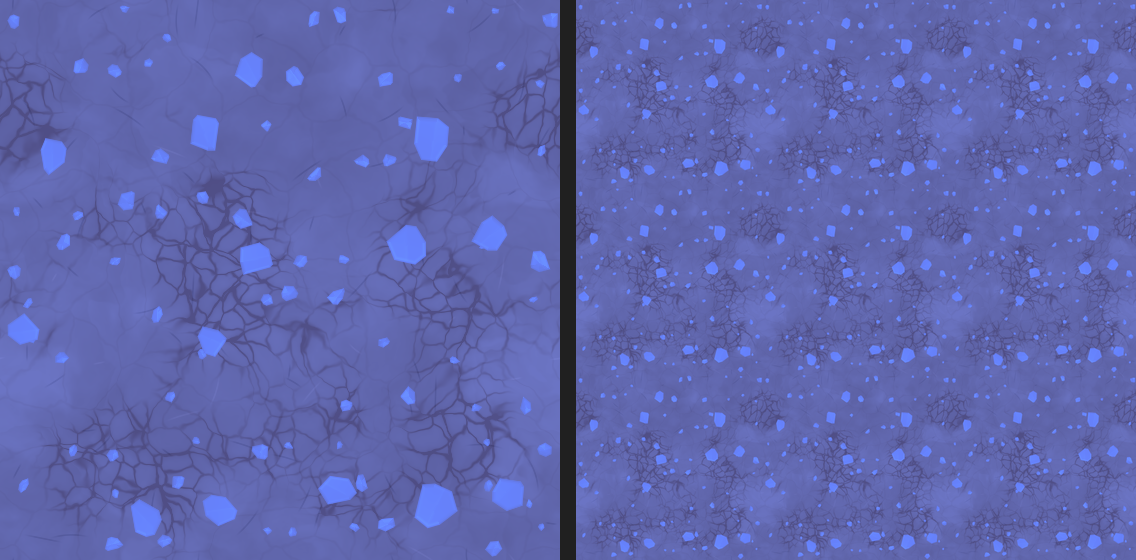
Left, the tile; right, the same tile 3 across and 3 down.
This texture map is drawn by a WebGL 1 fragment shader. Its source:

```glsl
precision highp float;
// Tiling slate-blue ground with fine veins, scratches and scattered bright faceted stones.
uniform vec2 u_resolution;

const vec3 GROUND_DARK  = vec3(0.340, 0.352, 0.595);
const vec3 GROUND_LIGHT = vec3(0.410, 0.443, 0.745);
const vec3 VEIN_COLOR   = vec3(0.290, 0.275, 0.475);
const vec3 STONE_SHADE  = vec3(0.390, 0.470, 0.890);
const vec3 STONE_BASE   = vec3(0.400, 0.510, 0.990);
const vec3 STONE_LIGHT  = vec3(0.415, 0.560, 1.000);
const float BIG_CELLS = 6.0;
const float BIG_CHANCE = 0.48;
const vec2 BIG_RADIUS = vec2(0.031, 0.052);
const float SMALL_CELLS = 12.0;
const float SMALL_CHANCE = 0.47;
const vec2 SMALL_RADIUS = vec2(0.008, 0.020);
const float SCRATCH_CELLS = 9.0;
const float VEIN_WIDTH = 0.0016;
const float TAU = 6.2831853;

float hash(vec2 p) { return fract(sin(dot(p, vec2(127.1, 311.7))) * 43758.5453); }
vec2 hash2(vec2 p) { return vec2(hash(p), hash(p + vec2(37.3, 71.9))); }
mat2 turn(float a) { return mat2(cos(a), -sin(a), sin(a), cos(a)); }

// Value noise that wraps after a whole number of cells
float noise(vec2 uv, float cells, float seed) {
  vec2 p = uv * cells, i = floor(p), f = fract(p);
  f = f * f * f * (f * (f * 6.0 - 15.0) + 10.0);
  vec2 a = mod(i, cells) + seed, b = mod(i + 1.0, cells) + seed;
  return mix(mix(hash(a), hash(vec2(b.x, a.y)), f.x),
             mix(hash(vec2(a.x, b.y)), hash(b), f.x), f.y);
}

float fbm(vec2 uv, float cells, float seed) {
  float sum = 0.0, weight = 0.5;
  for (int i = 0; i < 5; i++) {
    sum += weight * noise(uv, cells, seed + float(i) * 13.7);
    cells *= 2.0;
    weight *= 0.5;
  }
  return sum / 0.96875;
}

// Approximate canvas distance to the borders of wrapped Voronoi cells
float crackle(vec2 uv, float cells, float seed) {
  vec2 p = uv * cells, i = floor(p);
  float near1 = 9.0, near2 = 9.0;
  for (int y = -1; y <= 1; y++) for (int x = -1; x <= 1; x++) {
    vec2 c = i + vec2(float(x), float(y));
    float d = length(c + hash2(mod(c, cells) + seed) - p);
    near2 = min(near2, max(near1, d));
    near1 = min(near1, d);
  }
  return 0.5 * (near2 - near1) / cells;
}

// Convex stones on a jittered grid: x = coverage, y = facet tone
vec2 stones(vec2 uv, float cells, float chance, vec2 radii, float bevel, float seed, float px) {
  vec2 i = floor(uv * cells), result = vec2(0.0);
  for (int y = -1; y <= 1; y++) for (int x = -1; x <= 1; x++) {
    vec2 c = i + vec2(float(x), float(y)), id = mod(c, cells) + seed;
    if (hash(id + 5.3) > chance) continue;
    vec2 p = uv - (c + 0.18 + 0.64 * hash2(id)) / cells;
    float r = mix(radii.x, radii.y, pow(hash(id + 9.1), 1.3));
    p = turn(TAU * hash(id + 2.7)) * p / r;
    p.x *= mix(1.0, 1.55, hash(id + 4.9) * (0.5 + 0.5 * bevel));
    float d = -9.0, facet = 0.0;
    for (int k = 0; k < 7; k++) {
      vec2 h = hash2(id + float(k) * 3.17 + 11.0);
      float a = TAU * (float(k) + 0.85 * h.x) / 7.0;
      float side = dot(p, vec2(cos(a), sin(a))) - mix(0.62, 1.0, h.y);
      if (side > d) { d = side; facet = h.x - 0.5; }
    }
    float cover = 1.0 - smoothstep(-0.7 * px, 0.7 * px, d * r);
    float rim = smoothstep(-bevel, -0.4 * bevel, d);
    float split = smoothstep(-0.06, 0.06, p.x + 0.25 * p.y + 0.2 * facet) - 0.5;
    float ridge = exp(-abs(p.x + 0.25 * p.y) * 16.0) * bevel;
    float tone = facet * rim * 0.9 + split * 0.5 * bevel + ridge * 0.5 + 0.12 * p.y;
    tone -= 0.7 * smoothstep(-2.2 * px, 0.0, d * r);
    result = mix(result, vec2(1.0, tone), cover);
  }
  return result;
}

// Short bent hairlines, signed: dark below zero, pale above
float scratches(vec2 uv, float px) {
  vec2 i = floor(uv * SCRATCH_CELLS);
  float sum = 0.0;
  for (int y = -1; y <= 1; y++) for (int x = -1; x <= 1; x++) {
    vec2 c = i + vec2(float(x), float(y)), id = mod(c, SCRATCH_CELLS) + 61.0;
    vec2 p = turn(TAU * hash(id + 1.9)) * (uv - (c + hash2(id)) / SCRATCH_CELLS);
    float len = mix(0.010, 0.042, hash(id + 7.7));
    p.y += (hash(id + 3.3) - 0.5) * 12.0 * p.x * p.x;
    float line = 1.0 - smoothstep(0.0004, 0.0007 + px, abs(p.y));
    sum += line * (1.0 - smoothstep(0.3 * len, len, abs(p.x))) * (hash(id + 8.4) < 0.65 ? -1.0 : 0.6);
  }
  return sum;
}

void main() {
  vec2 uv = gl_FragCoord.xy / u_resolution;
  float px = 1.0 / min(u_resolution.x, u_resolution.y);
  vec2 warp = vec2(fbm(uv, 7.0, 3.0), fbm(uv, 7.0, 29.0)) - 0.5;
  vec2 bent = uv + 0.10 * warp;

  // Cloudy ground with a few crisp-edged patches
  float cloud = fbm(bent, 4.0, 47.0);
  float patches = fbm(bent + 0.02 * warp.yx, 3.0, 83.0);
  float tone = 0.56 + 1.05 * (cloud - 0.5) + 0.35 * (fbm(bent, 24.0, 17.0) - 0.5);
  tone += 0.13 * smoothstep(0.57, 0.585, patches) - 0.13 * smoothstep(0.43, 0.415, patches);
  tone += 0.30 * smoothstep(0.62, 0.80, noise(bent, 9.0, 91.0)) * smoothstep(0.5, 0.65, cloud);
  vec3 color = mix(GROUND_DARK, GROUND_LIGHT, clamp(tone, 0.0, 1.15));

  // Veins fade in and out, with a soft stain around them
  float zone = smoothstep(0.46, 0.70, fbm(uv + 0.05 * warp, 5.0, 119.0));
  float coarse = crackle(bent, 11.0, 7.0), fine = crackle(bent + 0.03 * warp.yx, 25.0, 53.0);
  float vein = 0.55 * (1.0 - smoothstep(0.0, VEIN_WIDTH + px, coarse)) * (0.18 + zone);
  vein += 0.60 * (1.0 - smoothstep(0.0, VEIN_WIDTH + px, fine)) * zone;
  vein += zone * (0.30 * exp(-coarse / 0.006) + 0.22 * exp(-fine / 0.004));
  color = mix(color, VEIN_COLOR, clamp(vein, 0.0, 0.75));
  color += 0.055 * scratches(uv, px) * vec3(0.8, 0.8, 1.0);

  // Stones over the ground
  vec2 small = stones(uv, SMALL_CELLS, SMALL_CHANCE, SMALL_RADIUS, 0.8, 23.0, px);
  vec2 big = stones(uv, BIG_CELLS, BIG_CHANCE, BIG_RADIUS, 0.22, 149.0, px);
  vec2 stone = mix(small, big, big.x);
  vec3 body = mix(STONE_BASE, STONE_LIGHT, clamp(stone.y * 2.0, 0.0, 1.0));
  body = mix(body, STONE_SHADE, clamp(-stone.y, 0.0, 1.0));
  gl_FragColor = vec4(mix(color, body, max(small.x, big.x)), 1.0);
}
```
